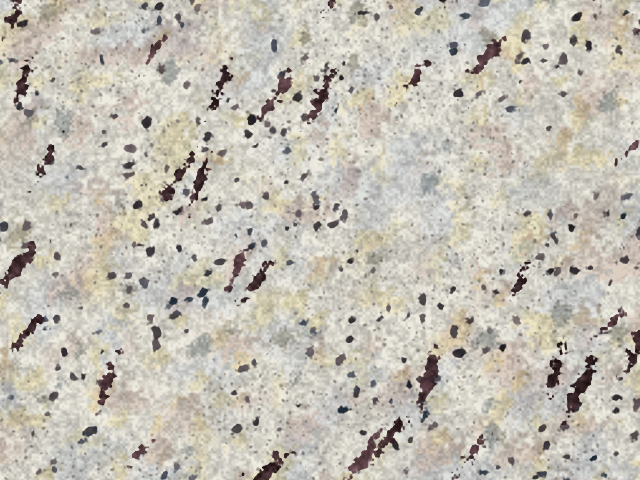
A Shadertoy shader for this texture:

```glsl
// Pale cream granite with slanted garnet streaks, black flecks and grey-blue stains.

// Integer hash (PCG style): three random values per lattice cell and seed.
vec3 hash3(vec2 cell, int seed) {
    uvec3 v = uvec3(ivec3(ivec2(cell), seed)) * 1664525u + 1013904223u;
    v.x += v.y * v.z; v.y += v.z * v.x; v.z += v.x * v.y;
    v ^= v >> 16u;
    v.x += v.y * v.z; v.y += v.z * v.x; v.z += v.x * v.y;
    return vec3(v >> 8u) / 16777216.0;
}

float noise(vec2 p, int seed) {
    vec2 i = floor(p), f = fract(p);
    f = f * f * (3.0 - 2.0 * f);
    float low = mix(hash3(i, seed).x, hash3(i + vec2(1, 0), seed).x, f.x);
    float high = mix(hash3(i + vec2(0, 1), seed).x, hash3(i + vec2(1, 1), seed).x, f.x);
    return mix(low, high, f.y);
}

// Scattered, clustered ellipses: x is coverage, y a random tone of the grain.
// fray is added to the distance to roughen outlines.
vec2 scatter(vec2 p, float cellSize, float chance, vec2 radii, float spread,
             float fray, float soft, int seed) {
    vec2 home = floor(p / cellSize), result = vec2(0.0);
    for (int y = -1; y <= 1; y++)
    for (int x = -1; x <= 1; x++) {
        vec2 cell = home + vec2(x, y);
        vec3 place = hash3(cell, seed), look = hash3(cell, seed + 1);
        vec2 centre = (cell + 0.1 + 0.8 * place.xy) * cellSize;
        float cluster = smoothstep(0.25, 0.75, noise(centre * 6.0, seed + 2));
        if (place.z > chance * 2.0 * cluster) continue;

        float angle = 1.0 + (look.x - 0.5) * spread;
        vec2 along = vec2(cos(angle), sin(angle)), d = p - centre;
        vec2 r = radii * mix(0.4, 1.0, look.y);
        vec2 q = vec2(dot(d, along), dot(d, vec2(-along.y, along.x)));
        float dist = (length(q / r) - 1.0) * min(r.x, r.y) + fray;
        float cover = 1.0 - smoothstep(-soft, soft, dist);
        if (cover > result.x) result = vec2(cover, look.z);
    }
    return result;
}

void mainImage(out vec4 fragColor, in vec2 fragCoord) {
    vec2 p = fragCoord / iResolution.y;
    float edge = max(0.0022, 0.8 / iResolution.y);

    // Crystalline ground: several sizes of mottling
    float fine = noise(p * 190.0, 1) - 0.5;
    float grain = noise(p * 85.0, 2) - 0.5;
    float patchy = noise(p * 32.0, 3) - 0.5;
    float broad = noise(p * 7.0, 4) - 0.5;
    float light = 0.835 + 0.17 * fine + 0.15 * grain + 0.09 * patchy + 0.05 * broad;
    vec3 color = min(light, 0.93) * vec3(1.0, 0.988, 0.942);

    // Straw, rosy and cool tints
    float straw = smoothstep(0.55, 0.9, noise(p * 24.0 + 0.8 * grain, 5));
    float rosy = smoothstep(0.55, 0.9, noise(p * 18.0 + 0.8 * grain, 6));
    float cool = smoothstep(0.5, 0.9, noise(p * 13.0 + 0.6 * grain, 7));
    color *= mix(vec3(1.0), vec3(1.0, 0.975, 0.87), straw);
    color *= mix(vec3(1.0), vec3(0.93, 0.88, 0.87), rosy);
    color *= mix(vec3(1.0), vec3(0.94, 0.96, 1.0), cool);

    // Frayed outlines shared by the mineral layers
    float fray = 0.016 * (noise(p * 75.0, 8) - 0.5) + 0.009 * fine;

    // Soft grey-blue and olive stains
    vec2 stain = scatter(p, 0.11, 0.28, vec2(0.028, 0.02), 2.0, fray, 0.008, 20);
    vec3 stainColor = mix(vec3(0.47, 0.52, 0.55), vec3(0.54, 0.52, 0.44), stain.y);
    color = mix(color, stainColor + 0.12 * fine, 0.6 * stain.x);

    // Fine pepper
    vec2 pepper = scatter(p, 0.016, 0.25, vec2(0.0042, 0.003), 6.0, 0.1 * fray, edge, 30);
    color = mix(color, vec3(0.42, 0.39, 0.37), pepper.x * mix(0.2, 0.8, pepper.y));

    // Black, bluish and brown flecks
    vec2 fleck = scatter(p, 0.032, 0.2, vec2(0.0115, 0.0075), 2.2, 0.5 * fray, edge, 40);
    vec3 fleckColor = mix(vec3(0.11, 0.1, 0.12), vec3(0.43, 0.38, 0.39), fleck.y);
    fleckColor += 0.05 * cool * vec3(-1.0, 0.3, 1.0);
    color = mix(color, fleckColor + 0.1 * grain, 0.92 * fleck.x);

    // Broken garnet streaks, leaning up to the right
    vec2 garnet = scatter(p, 0.13, 0.32, vec2(0.055, 0.013), 0.7, 1.1 * fray, edge, 50);
    vec3 garnetColor = mix(vec3(0.13, 0.07, 0.08), vec3(0.45, 0.32, 0.35),
                           clamp(0.8 * garnet.y + 0.7 * grain, 0.0, 1.0));
    color = mix(color, garnetColor + 0.1 * fine, 0.95 * garnet.x);

    fragColor = vec4(clamp(color, 0.0, 1.0), 1.0);
}
```
